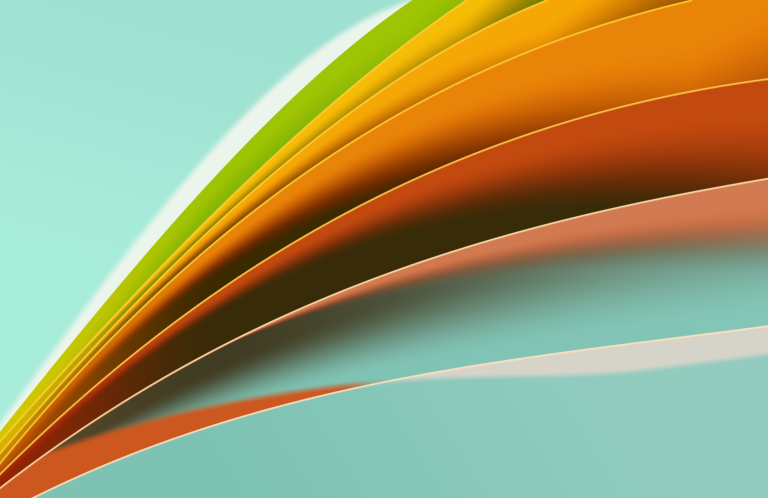
Give the GLSL for this background, as a Shadertoy shader.

```glsl
const int SHEETS = 8;

// Edge heights at four even steps from the left to each edge's reach
const vec4 EDGE[SHEETS] = vec4[](
    vec4(0.150, 0.520, 0.828, 1.000), vec4(0.133, 0.470, 0.769, 1.000),
    vec4(0.116, 0.454, 0.755, 1.000), vec4(0.092, 0.486, 0.795, 1.000),
    vec4(0.072, 0.540, 0.837, 1.000), vec4(0.050, 0.468, 0.721, 0.843),
    vec4(0.022, 0.341, 0.532, 0.643), vec4(-0.032, 0.173, 0.279, 0.347));
const float REACH[SHEETS] = float[](0.537, 0.537, 0.606, 0.710, 0.898, 1.0, 1.0, 1.0);

// Sheet colours: near the edge, in the fold, and at the left root
const vec3 LIT[SHEETS] = vec3[](
    vec3(0.92, 0.96, 0.92), vec3(0.62, 0.77, 0.01), vec3(0.96, 0.74, 0.02),
    vec3(0.96, 0.66, 0.02), vec3(0.91, 0.52, 0.03), vec3(0.76, 0.29, 0.06),
    vec3(0.82, 0.48, 0.32), vec3(0.84, 0.83, 0.79));
const vec3 FOLD[SHEETS] = vec3[](
    vec3(0.92, 0.96, 0.92), vec3(0.50, 0.72, 0.02), vec3(0.36, 0.50, 0.00),
    vec3(0.32, 0.28, 0.00), vec3(0.23, 0.16, 0.00), vec3(0.22, 0.17, 0.03),
    vec3(0.25, 0.23, 0.13), vec3(0.52, 0.77, 0.71));
const vec3 ROOT[SHEETS] = vec3[](
    vec3(0.92, 0.96, 0.92), vec3(0.86, 0.78, 0.00), vec3(0.92, 0.74, 0.00),
    vec3(0.85, 0.58, 0.00), vec3(0.72, 0.33, 0.00), vec3(0.62, 0.14, 0.02),
    vec3(0.36, 0.30, 0.18), vec3(0.50, 0.76, 0.70));

// Lit band depth: base and growth to the right
const vec2 BAND[SHEETS] = vec2[](
    vec2(0.2, 0.0), vec2(0.03, 0.2), vec2(0.004, 0.21), vec2(0.005, 0.26),
    vec2(0.02, 0.30), vec2(0.015, 0.17), vec2(-0.01, 0.15), vec2(0.0, 0.06));

const vec3 MINT = vec3(0.66, 0.925, 0.855);
const vec3 MINT_DIM = vec3(0.62, 0.88, 0.82);
const vec3 TEAL = vec3(0.49, 0.76, 0.70);
const vec3 TEAL_PALE = vec3(0.57, 0.80, 0.75);
const vec3 FOLD_COOL = vec3(0.42, 0.54, 0.46);
const vec3 ORANGE = vec3(0.80, 0.34, 0.12);
const vec3 RIM_GOLD = vec3(1.0, 0.80, 0.22);
const vec3 RIM_CREAM = vec3(1.0, 0.88, 0.74);
const float RIM_WIDTH = 0.0036;

// Cubic through four heights, rising straight beyond its reach
float edgeHeight(int i, float x) {
    float t = 3.0 * x / REACH[i];
    float s = min(t, 3.0);
    vec4 h = EDGE[i];
    float bend = h.z - 2.0 * h.y + h.x;
    float twist = h.w - 3.0 * h.z + 3.0 * h.y - h.x;
    return h.x + s * (h.y - h.x) + s * (s - 1.0) * 0.5 * bend
         + s * (s - 1.0) * (s - 2.0) / 6.0 * twist + 0.3 * max(t - 3.0, 0.0);
}

// Distance below an edge, corrected for its slope
float edgeDistance(int i, vec2 uv, float aspect) {
    float stepX = 0.002;
    float slope = edgeHeight(i, uv.x + stepX) - edgeHeight(i, uv.x - stepX);
    slope /= 2.0 * stepX * aspect;
    return (edgeHeight(i, uv.x) - uv.y) / sqrt(1.0 + slope * slope);
}

vec3 sheetColour(int i, vec2 uv, float depth) {
    float band = max(BAND[i].x + BAND[i].y * uv.x * uv.x, 0.004);
    // Green and blue fall off sooner, which reddens the fold
    vec3 fade = smoothstep(0.35, 1.5, depth / band * vec3(0.88, 1.10, 1.18));
    vec3 colour = mix(LIT[i], FOLD[i], fade);
    float root = 1.0 - smoothstep(0.0, 0.3, uv.x);
    return mix(colour, ROOT[i], root * 0.85);
}

// Translucent hollow between the two lowest edges
vec3 hollowColour(vec3 colour, vec2 uv, float depth) {
    float lift = edgeHeight(7, uv.x);
    float gap = max(edgeHeight(6, uv.x) - lift, 0.01);
    float band = max(BAND[6].x + BAND[6].y * uv.x * uv.x, 0.004);
    float inFold = smoothstep(0.5, 1.5, depth / band);
    vec3 cool = mix(colour, FOLD_COOL, inFold * smoothstep(0.25, 0.95, uv.x));
    cool = mix(cool, mix(TEAL, TEAL_PALE, uv.x * 0.3), smoothstep(0.25, 0.92, depth / gap));
    float strip = 0.085 - 0.17 * uv.x;
    float orange = 1.0 - smoothstep(strip - 0.010, strip + 0.010, uv.y - lift);
    return mix(cool, ORANGE, orange * (1.0 - smoothstep(0.44, 0.52, uv.x)));
}

// Pale underside of the lowest sheet over the lower backdrop
vec3 lowerColour(vec2 uv, float depth) {
    vec3 backdrop = mix(TEAL, TEAL_PALE, smoothstep(0.2, 1.0, uv.x + uv.y * 0.4));
    float width = BAND[7].y * smoothstep(0.42, 0.85, uv.x);
    float pale = 1.0 - smoothstep(width - 0.010, width + 0.007, depth);
    return mix(backdrop, LIT[7], pale * smoothstep(0.45, 0.56, uv.x));
}

void mainImage(out vec4 fragColor, in vec2 fragCoord) {
    vec2 uv = fragCoord / iResolution.xy;
    float aspect = iResolution.x / iResolution.y;
    float pixel = 1.0 / iResolution.y;
    vec3 colour = mix(MINT, MINT_DIM, smoothstep(0.5, 1.1, uv.y + uv.x * 0.4));

    // Sheets stacked from the top edge down
    for (int i = 0; i < SHEETS; i++) {
        float depth = edgeHeight(i, uv.x) - uv.y;
        float dist = edgeDistance(i, uv, aspect);
        float soft = i == 0 ? 0.010 : 0.8 * pixel;
        vec3 sheet = sheetColour(i, uv, depth);
        if (i == 6) sheet = hollowColour(sheet, uv, depth);
        if (i == 7) sheet = lowerColour(uv, depth);
        vec3 rimColour = mix(RIM_GOLD, RIM_CREAM, smoothstep(4.5, 6.5, float(i)));
        float rim = 1.0 - smoothstep(RIM_WIDTH - pixel, RIM_WIDTH + pixel, dist);
        float rimStrength = i < 2 ? 0.0 : 0.9;
        sheet = mix(sheet, rimColour, rim * rimStrength);
        colour = mix(colour, sheet, smoothstep(-soft, soft, dist));
    }
    fragColor = vec4(colour, 1.0);
}
```
